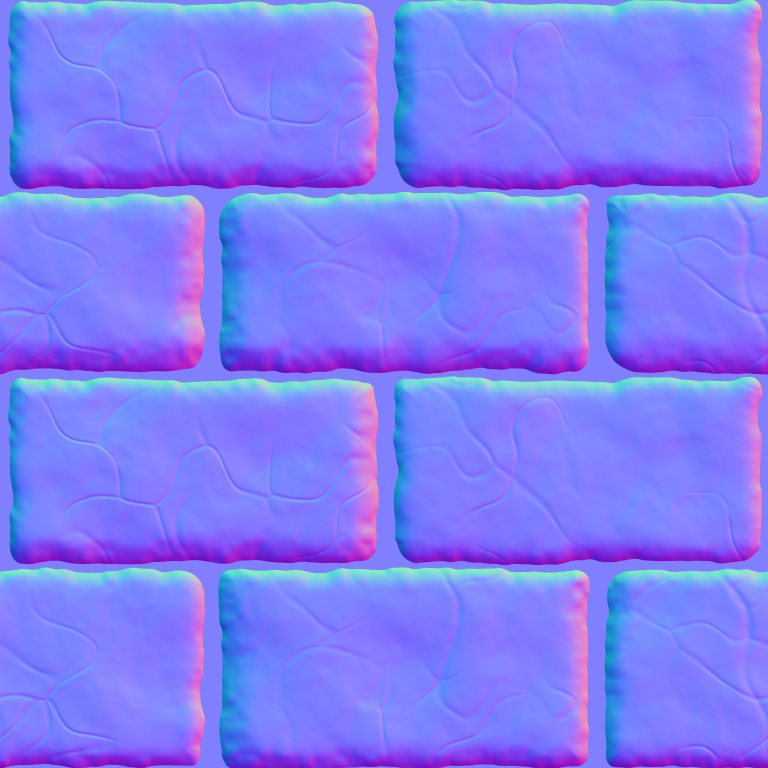
Write a Shadertoy shader that draws this texture map.

```glsl
// Tangent-space normal map of a worn running-bond brick wall, two bricks by four rows.
// Each brick is a height field: ragged rounded box, bevels, lumps and cracks.
// Finite differences of the height give the normal; the mortar stays flat.

#define COLUMNS 2.0
#define JOINT vec2(0.0122, 0.0052)    // half width of the mortar joints
#define ROW_SHIFT vec2(0.002, 0.2765) // joint offset of even and odd rows
#define RIM_SLOPE 1.5                 // steepness at the very edge
#define RIM_WIDTH 0.0085
#define RAGGED 0.0085                 // depth of the chipped outline
#define LUMPS 0.0075                  // height of the surface swell
#define CRACK_DEPTH 0.0012
#define CRACK_WIDTH 0.0055
#define STEP 0.0011                   // finite difference step

float hash(vec2 p) {
    vec3 v = fract(p.xyx * 0.1031);
    v += dot(v, v.yzx + 33.33);
    return fract((v.x + v.y) * v.z);
}

// Quintic value noise, smooth enough to differentiate
float noise(vec2 p) {
    vec2 i = floor(p), f = fract(p);
    f = f * f * f * (f * (f * 6.0 - 15.0) + 10.0);
    return mix(mix(hash(i), hash(i + vec2(1, 0)), f.x),
               mix(hash(i + vec2(0, 1)), hash(i + vec2(1, 1)), f.x), f.y);
}

float fbm(vec2 p) {
    float sum = 0.0, amp = 1.0;
    for (int i = 0; i < 4; i++) {
        sum += amp * (noise(p) - 0.5);
        p = mat2(1.6, 1.2, -1.2, 1.6) * p + 7.7;
        amp *= 0.36;
    }
    return sum;
}

// Gap between the two nearest cell points: zero along cell borders
float cellBorder(vec2 p) {
    vec2 cell = floor(p), near = vec2(9.0);
    for (int y = -1; y <= 1; y++)
    for (int x = -1; x <= 1; x++) {
        vec2 c = cell + vec2(x, y);
        float d = length(c + vec2(hash(c), hash(c + 41.7)) - p);
        near = d < near.x ? vec2(d, near.x) : vec2(near.x, min(near.y, d));
    }
    return near.y - near.x;
}

// The same face pattern returns every second row
vec2 facePoint(vec2 q, vec2 id) {
    return q + 13.0 + 3.7 * vec2(id.x, mod(id.y, 2.0));
}

float chips(vec2 f) {
    return RAGGED * (noise(f * 27.0) - 0.5) + 0.35 * RAGGED * (noise(f * 71.0) - 0.5);
}

// Signed distance to the brick outline, with its own radius at each corner
float outline(vec2 q, vec2 size, vec2 id) {
    float r = hash(id * 5.0 + sign(q) + 20.0);
    float radius = mix(0.012, 0.046, r * r);
    vec2 a = abs(q) - size + radius;
    float box = length(max(a, 0.0)) + min(max(a.x, a.y), 0.0) - radius;
    return box + chips(facePoint(q, id));
}

float cracks(vec2 q, vec2 f, vec2 id) {
    vec2 warp = vec2(noise(f * 14.0), noise(f * 14.0 + 31.0)) - 0.5;
    float border = cellBorder(f * 9.0 + warp * 0.9) / 14.0 / CRACK_WIDTH;
    float faint = 0.75 * smoothstep(0.35, 0.75, noise(f * 8.0 + 5.0));

    // One long crack wanders up the middle of each face
    float lean = hash(vec2(id.x, mod(id.y, 2.0)) + 61.0) - 0.5;
    float path = lean * (0.1 + 0.5 * q.y) + 0.09 * (noise(vec2(f.y * 13.0, f.x * 2.0)) - 0.5);
    float away = (q.x - path + 0.012 * warp.x) / CRACK_WIDTH;
    float strong = smoothstep(0.2, 0.6, noise(f * 10.0 + 17.0));
    return faint * exp(-border * border) + strong * exp(-away * away);
}

float height(vec2 q, vec2 size, vec2 id) {
    vec2 f = facePoint(q, id);
    float h = -RIM_SLOPE * RIM_WIDTH * exp(outline(q, size, id) / RIM_WIDTH);

    // Worn facets along left, bottom, right and top, each of random width
    vec4 r = vec4(hash(id + 3.0), hash(id + 11.0), hash(id + 23.0), hash(id + 37.0));
    vec4 width = mix(vec4(0.003, 0.016, 0.003, 0.006), vec4(0.042, 0.036, 0.036, 0.022), r * r);
    vec4 inside = vec4(size + q, size - q) - 1.4 * chips(f) + 0.012 * (noise(f * 11.0) - 0.5);
    vec4 ramp = width - inside;
    ramp = 0.5 * (ramp + sqrt(ramp * ramp + 0.00012));
    h -= dot(vec4(0.5, 0.55, 0.5, 0.36), ramp);

    return h + LUMPS * fbm(f * 10.0) - CRACK_DEPTH * cracks(q, f, id);
}

void mainImage(out vec4 fragColor, in vec2 fragCoord) {
    vec2 uv = fragCoord / iResolution.xy;

    // Slightly uneven courses, counted from the top
    float courses[5] = float[5](-0.002, 0.2494, 0.489, 0.7377, 1.004);
    float down = 1.0 - uv.y;
    int row = 0;
    for (int i = 1; i < 4; i++) row += int(down > courses[i]);
    float top = courses[row], bottom = courses[row + 1];

    // Brick-local position, half size and identity
    float along = (uv.x - (row % 2 == 0 ? ROW_SHIFT.x : ROW_SHIFT.y)) * COLUMNS;
    vec2 q = vec2((fract(along) - 0.5) / COLUMNS, 0.5 * (top + bottom) - down);
    vec2 size = 0.5 * vec2(1.0 / COLUMNS, bottom - top) - JOINT;
    vec2 id = vec2(mod(floor(along), COLUMNS), float(row));

    // Slope to normal, flat in the mortar
    vec2 e = vec2(STEP, 0.0);
    vec2 slope = vec2(height(q + e.xy, size, id) - height(q - e.xy, size, id),
                      height(q + e.yx, size, id) - height(q - e.yx, size, id)) / (2.0 * STEP);
    vec3 normal = normalize(vec3(-slope, 1.0));
    float pixel = 0.7 / iResolution.y;
    float brick = 1.0 - smoothstep(-pixel, pixel, outline(q, size, id));
    fragColor = vec4(0.5 + 0.5 * mix(vec3(0, 0, 1), normal, brick), 1.0);
}
```
